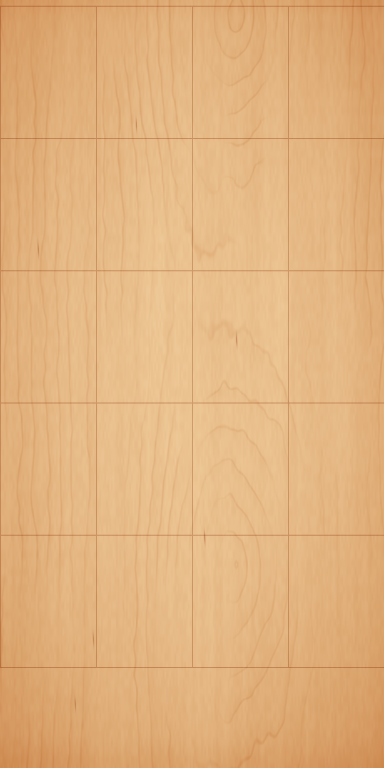
Reproduce this texture procedurally as a Shadertoy shader.

```glsl
// Pale maple panel scored into a grid of four by five tiles, with darker edges.

float hash(vec2 p) {
    return fract(sin(dot(p, vec2(127.1, 311.7))) * 43758.5453);
}

float noise(vec2 p) {
    vec2 i = floor(p), f = fract(p);
    f = f * f * (3.0 - 2.0 * f);
    return mix(mix(hash(i), hash(i + vec2(1, 0)), f.x),
               mix(hash(i + vec2(0, 1)), hash(i + vec2(1, 1)), f.x), f.y);
}

// Share of a pixel covered by a line whose centre is at distance d
float lineCoverage(float d, float width, float pixel) {
    float overlap = min(d + 0.5 * pixel, 0.5 * width) - max(d - 0.5 * pixel, -0.5 * width);
    return max(overlap, 0.0) / pixel;
}

// Growth rings cut lengthwise: nested arches around a long eye, straight grain beyond
float ringLines(vec2 p, float pixel) {
    float across = p.x - 0.617;
    float along = 6.0 * sin((p.y - 0.53) * 2.2) * exp(-8.0 * across * across);
    float rings = length(vec2(across / 0.032, along));
    rings += 1.6 * noise(p * vec2(6.0, 1.5)) + 0.5 * noise(p * vec2(22.0, 7.0));
    rings += 0.18 * noise(p * vec2(60.0, 25.0));

    // Thin lines of even width, each with a faint soft band on one side
    float slope = max(length(vec2(dFdx(rings), dFdy(rings))) / pixel, 14.0);
    float s = fract(rings);
    float line = smoothstep(0.0045, 0.0, abs(s - 0.5) / slope);
    float band = smoothstep(0.0, 0.5, s) * smoothstep(0.6, 0.5, s);
    float fade = smoothstep(0.25, 0.8, noise(p * vec2(14.0, 3.0) + 31.0));
    return (line + 0.3 * band) * fade;
}

// Rare short dark flecks that lie along the grain
float flecks(vec2 p) {
    vec2 grid = p * vec2(7.0, 4.0);
    vec2 cell = floor(grid);
    vec2 centre = 0.25 + 0.5 * vec2(hash(cell + 5.0), hash(cell + 9.0));
    vec2 d = (fract(grid) - centre) / vec2(0.013, 0.07);
    d.x += 0.5 * d.y;
    return step(0.88, hash(cell + 17.0)) * exp(-dot(d, d));
}

void mainImage(out vec4 fragColor, in vec2 fragCoord) {
    vec2 uv = fragCoord / iResolution.xy;
    vec2 p = fragCoord / iResolution.x;
    float pixel = 1.0 / iResolution.x;

    // Base tone, darkening towards the rim and most of all at the foot
    vec2 fromCentre = (uv - vec2(0.5, 0.53)) * vec2(1.88, 2.0);
    float shade = 0.02 + 0.38 * pow(dot(fromCentre, fromCentre), 1.15);
    shade += 0.10 * smoothstep(0.05, 0.0, uv.y) + 0.08 * smoothstep(0.03, 0.0, 1.0 - uv.y);

    // Broad bands, fine fibres and pores
    shade += 0.10 * (noise(p * vec2(18.0, 0.8)) - 0.5);
    shade += 0.09 * (noise(p * vec2(85.0, 2.5) + 7.0) - 0.5);
    shade += 0.12 * (noise(p * vec2(230.0, 45.0) + 13.0) - 0.5);
    shade += 0.17 * ringLines(p, pixel);
    vec3 color = mix(vec3(0.922, 0.768, 0.572), vec3(0.80, 0.53, 0.30), shade);
    color = mix(color, vec3(0.66, 0.36, 0.17), 0.5 * flecks(p));

    // Scored grid; the upright lines stop at the outer horizontal lines
    float bottom = 0.2617, rowHeight = 0.3444;
    float row = (p.y - bottom) / rowHeight;
    float toRow = abs(row - clamp(round(row), 0.0, 5.0)) * rowHeight;
    float column = (p.x - 0.0013) * 4.0;
    float toColumn = abs(column - round(column)) / 4.0;
    float upright = lineCoverage(toColumn, 0.0026, pixel) * step(0.0, row) * step(row, 5.0);
    float score = max(0.85 * upright, lineCoverage(toRow, 0.0026, pixel));
    color = mix(color, color * vec3(0.82, 0.66, 0.56), 0.75 * score);

    fragColor = vec4(color, 1.0);
}
```
